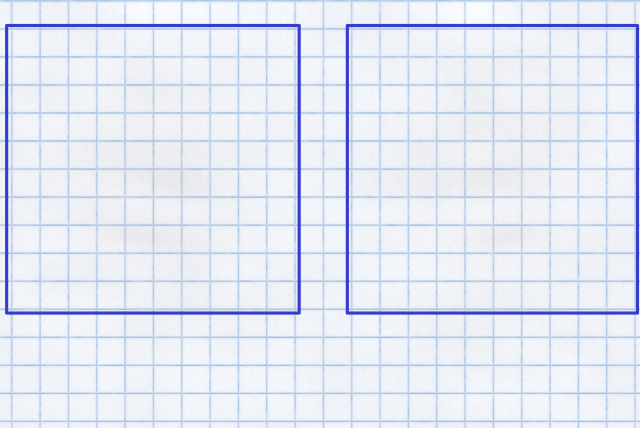
A Shadertoy shader for this pattern:

```glsl
// Squared notebook paper with two blue frames drawn side by side.
// Ruled lines are periodic distances mirrored about a centre fold; value noise
// gives the paper grain, broken ink and soft creases. Units: canvas height = 1.

float hash(vec2 p) {
    return fract(sin(dot(p, vec2(127.1, 311.7))) * 43758.5453);
}

float noise(vec2 p) {
    vec2 i = floor(p), f = fract(p);
    f = f * f * (3.0 - 2.0 * f);
    return mix(mix(hash(i), hash(i + vec2(1, 0)), f.x),
               mix(hash(i + vec2(0, 1)), hash(i + vec2(1, 1)), f.x), f.y);
}

// Distance to the nearest line of a repeated ruling
float ruling(float x, float period) {
    return abs(fract(x / period + 0.5) - 0.5) * period;
}

float boxEdge(vec2 p, vec2 halfSize) {
    vec2 d = abs(p) - halfSize;
    return abs(length(max(d, 0.0)) + min(max(d.x, d.y), 0.0));
}

// Soft elliptical spot
float spot(vec2 p, vec2 centre, vec2 radius) {
    vec2 q = (p - centre) / radius;
    return exp(-dot(q, q));
}

void mainImage(out vec4 fragColor, in vec2 fragCoord) {
    vec2 p = fragCoord / iResolution.xy * vec2(1.5, 1.0);
    float px = 1.5 / iResolution.x;
    vec2 folded = vec2(abs(p.x - 0.758), p.y);

    // Paper: cool white, greyer within the upper sheet, with grain
    float sheet = spot(folded, vec2(0.40, 0.60), vec2(0.30, 0.32));
    vec3 col = mix(vec3(0.945, 0.957, 0.978), vec3(0.935, 0.940, 0.953), sheet);
    col += 0.022 * (noise(p * vec2(9.0, 14.0)) - 0.5);
    col += 0.020 * (noise(p * 250.0) - 0.5);
    col += 0.025 * spot(folded, vec2(0.34, 0.98), vec2(0.16, 0.06));

    // Creases on both halves
    vec2 slanted = folded - vec2(0.0, 0.12 * (folded.x - 0.38));
    col -= 0.028 * spot(slanted, vec2(0.38, 0.585), vec2(0.09, 0.030));
    col -= 0.030 * spot(slanted, vec2(0.42, 0.440), vec2(0.08, 0.022));
    col += 0.015 * spot(slanted, vec2(0.36, 0.510), vec2(0.11, 0.025));

    // Faint ruled grid with uneven ink
    float inkWidth = max(0.0021, 0.6 * px);
    float across = ruling(p.y - 0.998, 0.0655) / inkWidth;
    float down = ruling(folded.x, 0.0664) / inkWidth;
    float acrossInk = exp(-across * across) * (0.65 + 0.35 * noise(p * vec2(60.0, 15.0)));
    float downInk = exp(-down * down) * (0.40 + 0.50 * noise(p * vec2(15.0, 110.0)));
    col = mix(col, vec3(0.65, 0.76, 0.89), max(acrossInk, downInk));

    // Bleed around the ruled lines
    col -= vec3(0.025, 0.017, 0.008) * exp(-0.12 * min(across * across, down * down));

    // Two solid blue frames
    float frame = min(boxEdge(p - vec2(0.3584, 0.6045), vec2(0.3428, 0.3359)),
                      boxEdge(p - vec2(1.1541, 0.6045), vec2(0.3400, 0.3359)));
    float stroke = clamp((0.0037 - frame) / px + 0.5, 0.0, 1.0);
    col = mix(col, vec3(0.21, 0.24, 0.80), stroke);

    fragColor = vec4(clamp(col, 0.0, 1.0), 1.0);
}
```
